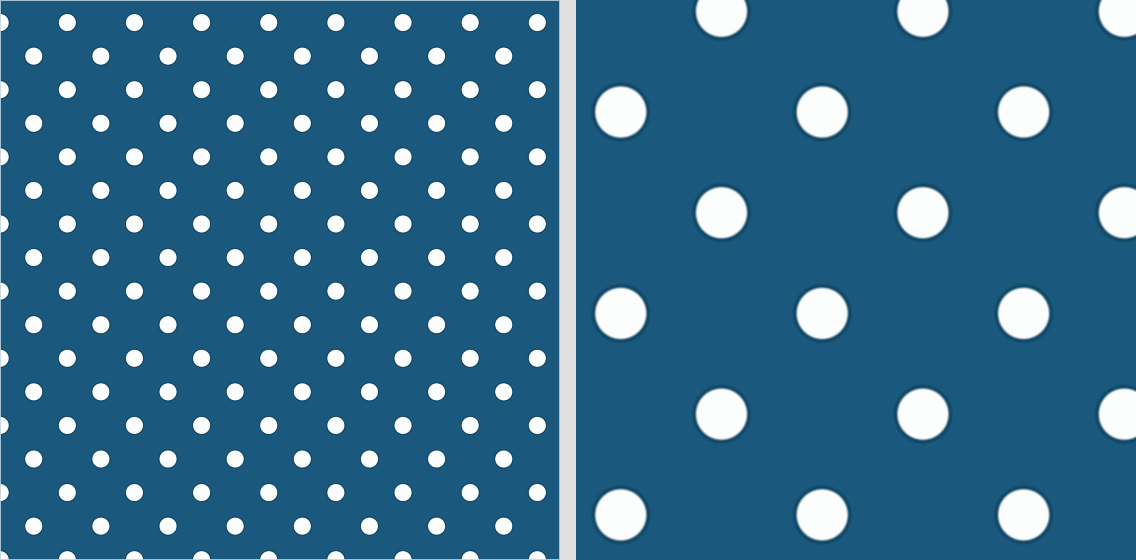
Left: the whole. Right: its middle third, enlarged.
Reproduce this pattern procedurally as a three.js fragment shader.

```glsl
// White polka dots on a staggered grid over flat teal blue, with a hairline pale border.
varying vec2 vUv;

// Distance to the nearest point of a square grid with the given spacing.
float gridDistance(vec2 p, float spacing) {
  return length((fract(p / spacing + 0.5) - 0.5) * spacing);
}

void main() {
  const float spacing = 0.1199;
  const float radius = 0.0152;
  const float soft = 0.0011;

  // Two interleaved grids, the second shifted by half a step both ways
  vec2 p = vUv - vec2(0.0003, 0.9597);
  float centerDistance = min(gridDistance(p, spacing), gridDistance(p + 0.5 * spacing, spacing));
  float dotEdge = centerDistance - radius;

  // Ground with a slightly darker rim around each dot
  vec3 color = vec3(0.103, 0.350, 0.490);
  float rim = 1.0 - smoothstep(0.0012, 0.0034, dotEdge);
  color = mix(color, vec3(0.07, 0.28, 0.40), rim);

  // Dots
  color = mix(color, vec3(0.99, 0.995, 0.995), 1.0 - smoothstep(-soft, soft, dotEdge));

  // Hairline along the canvas edges
  vec2 inset = min(vUv, 1.0 - vUv);
  float border = 1.0 - smoothstep(0.0005, 0.0021, min(inset.x, inset.y));
  color = mix(color, vec3(0.75, 0.83, 0.87), border);

  gl_FragColor = vec4(color, 1.0);
}
```
